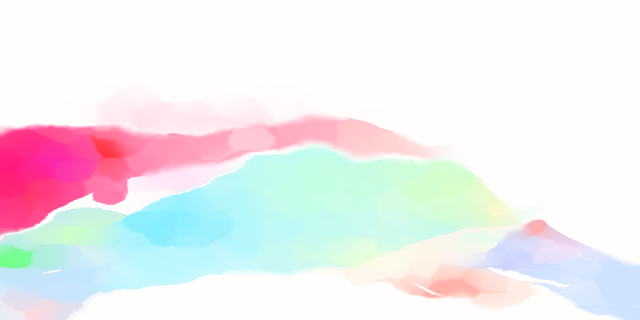
Write a WebGL 2 fragment shader that draws this background.

```glsl
#version 300 es
precision highp float;
// Abstract watercolour: five overlapping ribbons of paint sweep over white paper.
// Each ribbon lies between two smooth height profiles, is tinted by soft washes,
// and gets its brushwork from warped noise and a soft field of dabs.
#define PAPER vec3(1, .995, .99)
#define EDGE_SOFT vec2(.003, .02)
#define EDGE_WARP .055
#define END_FADE .15
#define DAB_SIZE vec2(.095, .056)
#define DAB_PULL .65
#define BLOOM .4
#define RIM_WIDTH .0035
uniform vec2 u_resolution;
out vec4 fragColor;

vec2 hash2(vec2 p) {
    vec3 q = fract(p.xyx * vec3(.1031, .103, .0973));
    q += dot(q, q.yzx + 33.33);
    return fract((q.xx + q.yz) * q.zy);
}
vec2 noise2(vec2 p) {
    vec2 i = floor(p), f = smoothstep(0., 1., p - i), e = vec2(1, 0);
    return mix(mix(hash2(i), hash2(i + e), f.x),
               mix(hash2(i + e.yx), hash2(i + e.xx), f.x), f.y);
}
vec2 fbm2(vec2 p) {
    vec2 sum = vec2(0);
    for (float amp = .5; amp > .03; amp *= .5, p = p * 2.1 + 17.) sum += amp * noise2(p);
    return sum;
}
// Pulls a point towards the centres of its closest brush dabs.
vec2 dab(vec2 p) {
    vec2 s = p / DAB_SIZE, pull = vec2(0);
    float total = 0.;
    for (int k = 0; k < 9; k++) {
        vec2 g = floor(s) + vec2(k % 3 - 1, k / 3 - 1), d = g + hash2(g) - s;
        float w = exp(-14. * dot(d, d)) + 1e-6;
        pull += w * d;
        total += w;
    }
    return p + DAB_PULL * pull / total * DAB_SIZE;
}
// Catmull-Rom height through nine even knots, t in 0..1.
float profile(float t, float k[9]) {
    t = clamp(t, 0., 1.) * 8.;
    int i = min(int(t), 7);
    float f = t - float(i), a = k[max(i - 1, 0)], b = k[i], c = k[i + 1], d = k[min(i + 2, 8)];
    return b + .5 * f * (c - a + f * (2.*a - 5.*b + 4.*c - d + f * (3.*(b - c) + d - a)));
}
// Signed depth inside a ribbon, positive within, with long faded ends.
float ribbon(vec2 p, float x0, float x1, float top[9], float low[9]) {
    float t = (p.x - x0) / (x1 - x0);
    float across = min(profile(t, top) - p.y, p.y - profile(t, low));
    return min(across, END_FADE * min(p.x - x0, x1 - p.x));
}
// Soft tint; spot holds centre and radii.
void wash(inout vec3 col, vec2 p, vec4 spot, vec3 ink) {
    vec2 d = (p - spot.xy) / spot.zw;
    col = mix(col, ink, exp(-dot(d, d)));
}
// Covers the paper with paint, leaving a bare rim on the edge.
void lay(inout vec3 col, vec3 paint, float depth, float soft, float rim) {
    col = mix(col, paint, smoothstep(-soft, soft, depth));
    depth /= RIM_WIDTH;
    col = mix(col, PAPER, rim * exp(-depth * depth));
}
// Tapered scratch of bare paper.
void scratch(inout vec3 col, vec2 p, vec2 a, vec2 b, float w) {
    float h = clamp(dot(p - a, b - a) / dot(b - a, b - a), 0., 1.);
    float d = length(p - mix(a, b, h)) - w * (.1 + h * (1. - h) * 3.);
    col = mix(col, PAPER, 1. - smoothstep(-.002, .003, d));
}
void main() {
    vec2 uv = gl_FragCoord.xy / u_resolution * vec2(2, 1);
    vec2 p = uv + EDGE_WARP * (fbm2(uv * vec2(9, 14)) - .48);
    vec2 q = dab(p), grain = fbm2(q * vec2(5, 11) + 40.);
    float bloom = BLOOM * smoothstep(.42, .75, grain.x);
    float soft = mix(EDGE_SOFT.x, EDGE_SOFT.y, smoothstep(.35, .65, grain.y));
    vec3 col = PAPER;
    // Pale halos on the paper
    wash(col, q, vec4(.43, .645, .11, .04), vec3(1, .89, .92));
    wash(col, q, vec4(.7, .62, .22, .045), vec3(1, .88, .91));
    wash(col, q, vec4(.55, .46, .17, .06), vec3(1, .89, .97));
    // Rose ribbon
    vec3 rose = vec3(1, .64, .74);
    wash(rose, q, vec4(.02, .46, .33, .23), vec3(1, .1, .48));
    wash(rose, q, vec4(.18, .48, .09, .05), vec3(.99, .14, .68));
    wash(rose, q, vec4(.1, .38, .07, .05), vec3(1, .22, .38));
    wash(rose, q, vec4(.34, .42, .1, .07), vec3(1, .45, .65));
    wash(rose, q, vec4(.34, .525, .05, .045), vec3(1, .2, .24));
    wash(rose, q, vec4(1.22, .55, .24, .12), vec3(1, .83, .82));
    float d = ribbon(p, -.2, 1.32,
        float[9](.6, .596, .6, .605, .575, .6, .63, .615, .53),
        float[9](.25, .25, .35, .44, .487, .505, .552, .523, .5));
    d = max(d, .06 - length(p - vec2(.345, .42)));
    lay(col, mix(rose, PAPER, bloom * smoothstep(.1, .6, p.x)), d, soft, 0.);
    // Peach ribbon
    vec3 peach = vec3(1, .955, .92);
    wash(peach, q, vec4(1.42, .1, .17, .045), vec3(1, .69, .66));
    wash(peach, q, vec4(1.16, .19, .15, .05), vec3(.98, .98, .87));
    wash(peach, q, vec4(1.52, .26, .1, .03), vec3(.86, 1, .93));
    d = ribbon(p, 1.04, 1.67,
        float[9](.172, .219, .245, .276, .302, .318, .328, .323, .284),
        float[9](.141, .115, .12, .088, .073, .057, .047, .047, .075));
    lay(col, mix(peach, PAPER, bloom), d, soft, 0.);
    // Green and blue pool
    vec3 pool = vec3(.77, .9, 1);
    wash(pool, q, vec4(.24, .28, .17, .06), vec3(.8, 1, .78));
    wash(pool, q, vec4(.02, .19, .12, .04), vec3(.45, 1, .55));
    wash(pool, q, vec4(.1, .03, .12, .05), vec3(1, .85, .87));
    d = ribbon(p, -.2, .417,
        float[9](.2, .21, .24, .265, .3, .34, .359, .345, .318),
        float[9](-.06, -.06, -.05, -.04, -.03, -.01, .05, .08, .1));
    lay(col, mix(pool, PAPER, bloom), d, soft, .8 * smoothstep(.36, .3, p.x));
    // Aqua to lime ribbon
    vec3 aqua = vec3(.75, .97, .99);
    wash(aqua, q, vec4(.53, .31, .2, .12), vec3(.5, .93, 1));
    wash(aqua, q, vec4(1.02, .43, .25, .13), vec3(.77, 1, .89));
    wash(aqua, q, vec4(1.4, .42, .22, .14), vec3(.84, 1, .79));
    wash(aqua, q, vec4(1.56, .35, .09, .08), vec3(1, .97, .75));
    wash(aqua, q, vec4(1.14, .2, .22, .06), vec3(.88, 1, .84));
    d = ribbon(p, .338, 1.61,
        float[9](.302, .375, .435, .51, .536, .505, .484, .482, .34),
        float[9](.09, .112, .135, .143, .151, .188, .24, .284, .3));
    float bare = smoothstep(1., .85, p.x) * smoothstep(.2, .3, p.y) * smoothstep(.4, .45, p.x);
    lay(col, mix(aqua, PAPER, bloom * .5), d, soft, bare);
    // Periwinkle ribbon
    vec3 violet = vec3(.81, .89, 1);
    wash(violet, q, vec4(1.61, .17, .11, .045), vec3(.7, .74, 1));
    wash(violet, q, vec4(1.78, .23, .11, .04), vec3(.97, .85, .96));
    wash(violet, q, vec4(1.68, .285, .07, .035), vec3(1, .65, .65));
    d = ribbon(p, 1.497, 2.2,
        float[9](.206, .26, .305, .275, .225, .185, .154, .13, .12),
        float[9](.161, .14, .112, .06, .025, .01, -.03, -.05, -.06));
    lay(col, mix(violet, PAPER, bloom), d, soft, 0.);
    // Scratches
    scratch(col, p, vec2(1.53, .16), vec2(1.77, .1), .01);
    scratch(col, p, vec2(1.3, .122), vec2(1.38, .078), .004);
    scratch(col, p, vec2(.14, .135), vec2(.19, .157), .005);
    fragColor = vec4(col, 1);
}
```
